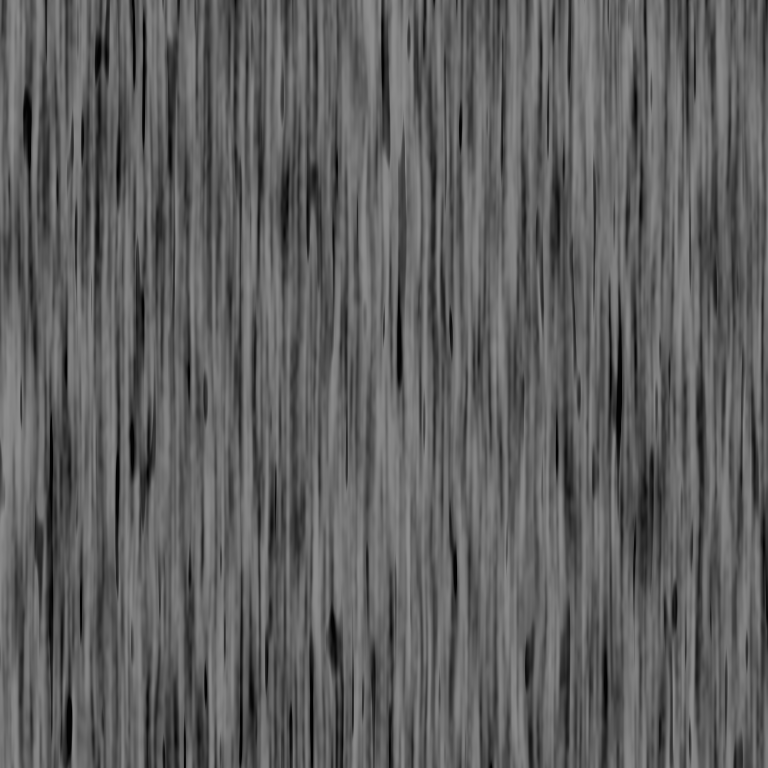
This texture is drawn by a WebGL 1 fragment shader. Its source:

```glsl
precision highp float;
// Grey brushed fibres: fine vertical streaks with tapered dark gaps and pale flecks.

uniform vec2 u_resolution;

#define BROAD_STREAKS vec2(50.0, 5.0)   // columns and rows across the canvas
#define MID_STREAKS   vec2(110.0, 6.0)
#define THIN_STREAKS  vec2(175.0, 6.5)
#define HAIR_STREAKS  vec2(290.0, 9.0)
#define FLECKS        vec2(250.0, 55.0)
#define WEIGHTS       vec4(0.20, 0.50, 0.95, 0.75)
#define FLECK_WEIGHT  0.24
#define DARK_GAPS     vec3(150.0, 8.0, 0.28) // columns, rows, depth
#define SWAY          0.0022            // sideways drift of the fibres
#define MID_GREY      0.392
#define CONTRAST      0.086
#define SKEW          0.011             // deepens shadows, flattens lights

// Standard deviation of one noise layer.
const float NOISE_SPREAD = 0.429;

float hash(vec2 p) {
    vec3 q = fract(vec3(p.xyx) * 0.1031);
    q += dot(q, q.yzx + 33.33);
    return fract((q.x + q.y) * q.z);
}

// Smooth noise along one column, shifted at random so that rows never line up.
float columnNoise(float column, float y, float seed) {
    y += 20.0 * hash(vec2(column + seed, 7.0 + seed));
    float row = floor(y);
    float t = smoothstep(0.0, 1.0, y - row);
    vec2 cell = vec2(column + seed, row + 2.0 * seed);
    return mix(hash(cell), hash(cell + vec2(0.0, 1.0)), t) * 2.0 - 1.0;
}

// Noise blended between neighbouring columns, from -1 to 1.
float streakNoise(vec2 p, float seed) {
    float column = floor(p.x);
    float t = smoothstep(0.0, 1.0, p.x - column);
    return mix(columnNoise(column, p.y, seed),
               columnNoise(column + 1.0, p.y, seed), t);
}

void main() {
    vec2 uv = gl_FragCoord.xy / min(u_resolution.x, u_resolution.y);

    // Let neighbouring fibres lean together and apart.
    uv.x += SWAY * streakNoise(uv * vec2(40.0, 7.0), 11.0);

    // Layered streaks, normalised to unit spread.
    float height = WEIGHTS.x * streakNoise(uv * BROAD_STREAKS, 37.0)
                 + WEIGHTS.y * streakNoise(uv * MID_STREAKS, 83.0)
                 + WEIGHTS.z * streakNoise(uv * THIN_STREAKS, 131.0)
                 + WEIGHTS.w * streakNoise(uv * HAIR_STREAKS, 211.0)
                 + FLECK_WEIGHT * streakNoise(uv * FLECKS, 307.0);
    float power = dot(WEIGHTS, WEIGHTS) + FLECK_WEIGHT * FLECK_WEIGHT;
    height /= NOISE_SPREAD * sqrt(power);

    // Tone curve with a long tail towards black.
    float grey = MID_GREY + CONTRAST * height - SKEW * height * height;

    // Narrow black gaps between fibres.
    float gap = streakNoise(uv * DARK_GAPS.xy, 401.0);
    grey -= DARK_GAPS.z * smoothstep(0.58, 0.92, gap);

    gl_FragColor = vec4(vec3(clamp(grey, 0.01, 1.0)), 1.0);
}
```
